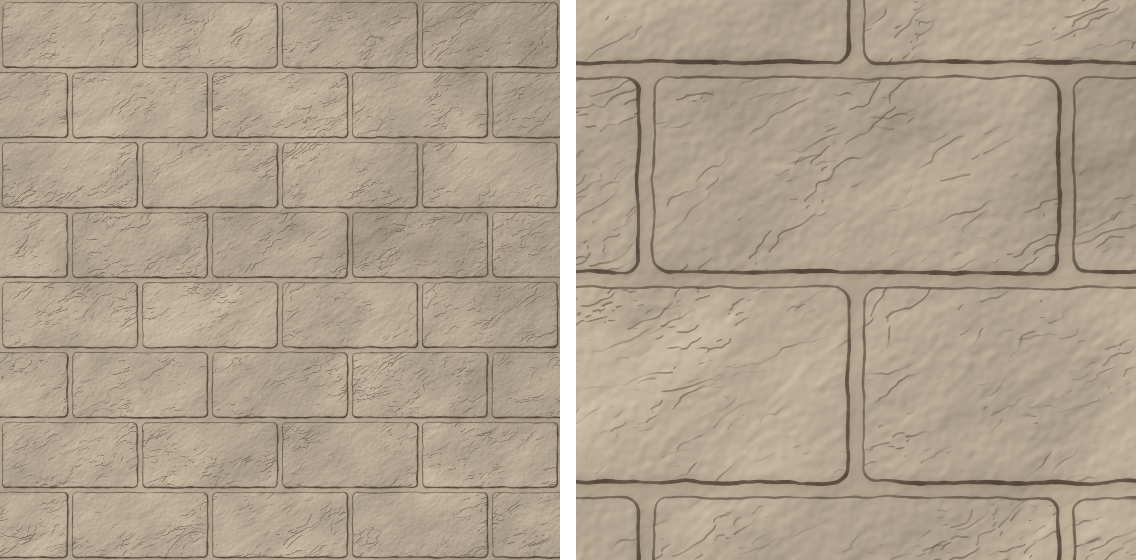
Left, the full canvas; right, a detail of the centre.
Give the GLSL for this texture, as a Shadertoy shader.

```glsl
#define BRICKS vec2(4.0, 8.0)
#define JOINT 0.0092
#define CORNER 0.0085
#define LINE_THIN 0.0005
#define LINE_THICK 0.0011
#define WOBBLE 0.0034
#define RELIEF 0.30
#define CRACK_DEPTH 0.50
#define GRAIN_ANGLE 0.6
#define STONE vec3(0.702, 0.648, 0.570)
#define MORTAR vec3(0.688, 0.632, 0.553)
#define SHADOW vec3(0.30, 0.255, 0.205)

const vec2 TO_LIGHT = vec2(-0.6, 0.8);

float hash(vec2 p) {
    vec3 q = fract(p.xyx * 0.1031);
    q += dot(q, q.yzx + 33.33);
    return fract((q.x + q.y) * q.z);
}

float noise(vec2 p) {
    vec2 i = floor(p), f = fract(p);
    f = f * f * (3.0 - 2.0 * f);
    return mix(mix(hash(i), hash(i + vec2(1, 0)), f.x),
               mix(hash(i + vec2(0, 1)), hash(i + vec2(1, 1)), f.x), f.y);
}

float fbm(vec2 p) {
    float sum = 0.0, amp = 0.5;
    for (int i = 0; i < 4; i++) {
        sum += amp * noise(p);
        p = p * 2.03 + 17.3;
        amp *= 0.5;
    }
    return sum / 0.9375;
}

vec2 rotate(vec2 p, float a) {
    float c = cos(a), s = sin(a);
    return mat2(c, -s, s, c) * p;
}

// Fine surface height, stretched along the grain
float grainHeight(vec2 p) {
    vec2 g = rotate(p, GRAIN_ANGLE) + 5.0;
    return 0.45 * noise(g * vec2(60.0, 120.0))
         + 0.35 * noise(g * vec2(140.0, 230.0))
         + 0.30 * noise((p + 3.0) * 270.0);
}

// Height of the flaked layers that split into scratches
float flakes(vec2 p, float layer) {
    vec2 g = rotate(p, GRAIN_ANGLE - 0.3 * layer) + 7.0 + 3.7 * layer;
    return 5.0 * fbm(g * vec2(17.0, 44.0) * (1.0 + 0.4 * layer));
}

// Thin broken scratches on flake edges that face away from light
float cracks(vec2 p, float pixel) {
    float sum = 0.0, e = 0.0007;
    for (int i = 0; i < 2; i++) {
        float k = float(i);
        float h = flakes(p, k);
        vec2 slope = vec2(flakes(p + vec2(e, 0), k), flakes(p + vec2(0, e), k)) - h;
        float steep = length(slope) / e + 1.0;
        float dist = abs(fract(h) - 0.5) / steep;
        float facing = smoothstep(0.1, 0.8, dot(slope, TO_LIGHT) / (steep * e));
        float mask = smoothstep(0.44, 0.72, fbm(p * 23.0 + 11.0 + 30.0 * k));
        sum += mask * facing * (1.0 - smoothstep(0.0, 0.0007 + 0.5 * pixel, dist));
    }
    return min(sum, 1.0);
}

void mainImage(out vec4 fragColor, in vec2 fragCoord) {
    vec2 p = fragCoord / iResolution.xy;
    float pixel = 1.0 / iResolution.y;

    // Running bond with uneven edges
    vec2 w = p + WOBBLE * (vec2(fbm(p * 50.0), fbm(p * 50.0 + 70.0)) - 0.5);
    vec2 cell = w * BRICKS;
    cell.x += 0.5 * (1.0 - mod(floor(cell.y), 2.0));
    vec2 id = floor(cell);
    vec2 local = (fract(cell) - 0.5) / BRICKS;

    // Rounded brick distance and outward direction
    vec2 q = abs(local) - 0.5 / BRICKS + 0.5 * JOINT + CORNER;
    float d = length(max(q, 0.0)) + min(max(q.x, q.y), 0.0) - CORNER;
    vec2 side = q.x > q.y ? vec2(1, 0) : vec2(0, 1);
    if (min(q.x, q.y) > 0.0) side = normalize(q);
    float away = 0.5 - 0.5 * dot(side * sign(local), TO_LIGHT);

    // Broad stains, brick tone and relief lighting
    float inside = 1.0 - smoothstep(-pixel, pixel, d);
    vec3 colour = mix(MORTAR, STONE, inside);
    float tone = 1.0 + 0.20 * (fbm(p * 7.0 + 31.0) - 0.5);
    tone += 0.17 * (fbm(rotate(p, GRAIN_ANGLE) * vec2(17.0, 32.0) + 60.0) - 0.5);
    tone += 0.03 * (hash(id + 12.0) - 0.5) * inside;
    tone -= 0.05 * (p.x - 0.5);
    float slope = grainHeight(p) - grainHeight(p + TO_LIGHT * 0.0016);
    tone += RELIEF * slope * mix(0.6, 1.0, inside);
    colour *= tone;

    // Scratches on the brick faces
    float wear = cracks(p, pixel) * CRACK_DEPTH;
    colour = mix(colour, SHADOW, wear * mix(0.15, 1.0, inside));

    // Outline, heavier on the sides away from light
    float rough = fbm(p * 75.0 + 90.0);
    float width = mix(LINE_THIN, LINE_THICK, away) * (0.4 + 1.2 * rough);
    float line = 1.0 - smoothstep(width - 0.5 * pixel, width + 0.8 * pixel, abs(d));
    float soft = exp(-abs(d) / 0.0022);
    colour *= 1.0 - 0.13 * soft * away;
    colour = mix(colour, SHADOW, line * mix(0.58, 0.92, away) * (0.6 + 0.6 * rough));

    fragColor = vec4(clamp(colour, 0.0, 1.0), 1.0);
}
```
